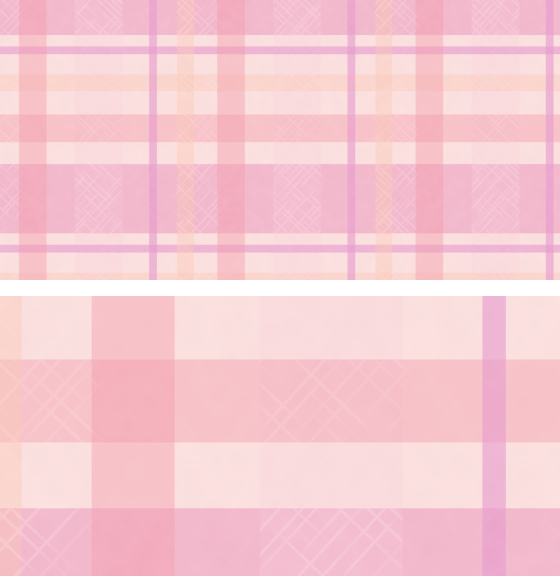
Top: the whole. Bottom: its middle third, enlarged.
Write a WebGL 1 fragment shader that draws this pattern.

```glsl
precision highp float;
// Pastel plaid: one sett of translucent bands is woven down and across,
// with the broad pink band thinned to a pale veil in the upright direction.
// Broken diagonal brush strokes and cellular blotches add gentle wear.
uniform vec2 u_resolution;

#define PERIOD 0.7083        // size of one repeat in canvas heights
#define SETT_SHIFT 0.518     // upright sett relative to the level sett
#define CREAM vec3(0.982, 0.877, 0.874)
#define PINK vec3(0.950, 0.725, 0.800)
#define CORAL vec4(0.950, 0.610, 0.670, 0.42)
#define PEACH vec4(0.980, 0.785, 0.715, 0.42)
#define LAVENDER vec4(0.905, 0.610, 0.805, 0.62)
#define VEIL vec4(0.970, 0.800, 0.855, 0.25)
#define HATCH_COUNT 27.0     // diagonal strokes per repeat
#define HATCH_STRENGTH 0.24
#define MOTTLE 0.022

float hash(vec2 p) {
  vec3 q = fract(vec3(p.xyx) * 0.1031);
  q += dot(q, q.yzx + 33.33);
  return fract((q.x + q.y) * q.z);
}

// Distance to the nearest scattered cell centre
float cellular(vec2 p) {
  vec2 cell = floor(p);
  float nearest = 2.0;
  for (int j = -1; j <= 1; j++) {
    for (int i = -1; i <= 1; i++) {
      vec2 c = cell + vec2(float(i), float(j));
      vec2 centre = c + vec2(hash(c), hash(c + 71.0));
      nearest = min(nearest, length(p - centre));
    }
  }
  return nearest;
}

// Repeating band with smoothed edges
float band(float t, float centre, float halfWidth, float soft) {
  float d = abs(fract(t - centre + 0.5) - 0.5) - halfWidth;
  return 1.0 - smoothstep(-soft, soft, d);
}

vec3 glaze(vec3 base, vec4 dye, float mask) {
  return mix(base, dye.rgb, dye.a * mask);
}

// Coral, peach and lavender bands shared by both directions
vec3 weave(vec3 col, float t, float soft) {
  col = glaze(col, CORAL, band(t, 0.647, 0.0697, soft));
  col = glaze(col, PEACH, band(t, 0.4173, 0.0423, soft));
  return glaze(col, LAVENDER, band(t, 0.2537, 0.0197, soft));
}

// Jittered parallel strokes, broken into segments of varied opacity
float strokes(float across, float along, float seed, float soft) {
  float d = across * HATCH_COUNT;
  float id = floor(d);
  float jitter = (hash(vec2(id, seed)) - 0.5) * 0.5;
  float line = abs(fract(d) - 0.5 + jitter);
  float s = along * 7.0 + hash(vec2(id, seed + 9.0)) * 5.0;
  float piece = mix(hash(vec2(id, floor(s) + seed)),
                    hash(vec2(id, floor(s) + 1.0 + seed)),
                    smoothstep(0.0, 1.0, fract(s)));
  return (1.0 - smoothstep(0.04, 0.08 + soft, line)) * smoothstep(0.2, 0.8, piece);
}

void main() {
  // One unit per repeat, measured from the top left corner
  vec2 p = vec2(gl_FragCoord.x, u_resolution.y - gl_FragCoord.y);
  p /= u_resolution.y * PERIOD;
  float pixel = 1.0 / (u_resolution.y * PERIOD);
  float soft = pixel * 0.75;

  // Broad bands, then the shared sett in each direction
  float broad = band(p.y, 0.002, 0.1746, soft);
  float veil = band(p.x, 0.498, 0.120, soft * 1.5);
  vec3 col = mix(CREAM, PINK, broad);
  col = glaze(col, VEIL, veil);
  col = weave(col, p.y, soft);
  col = weave(col, p.x - SETT_SHIFT, soft);

  // Pale crosshatching, clearest where the dyed bands meet
  float soften = HATCH_COUNT * pixel * 1.4;
  float hatch = strokes(p.x + p.y * 0.92, p.x - p.y, 3.0, soften);
  hatch = max(hatch, strokes(p.x * 0.95 - p.y, p.x + p.y, 17.0, soften));
  float columns = max(veil, band(p.x, 0.995, 0.105, 0.015));
  float dyed = max(broad, 0.65 * max(band(p.y, 0.647, 0.0697, soft),
                                   band(p.y, 0.4173, 0.0423, soft)));
  float wear = mix(0.12, 1.0, columns) * mix(0.3, 1.0, dyed);
  col = mix(col, vec3(1.0, 0.91, 0.93), hatch * wear * HATCH_STRENGTH);

  // Soft blotches and slow washes
  float blotch = cellular(p * 24.0) - 0.5;
  float wash = sin(p.x * 19.0 + 2.0 * sin(p.y * 13.0))
             * sin(p.y * 23.0 + 2.0 * sin(p.x * 17.0));
  float tone = blotch * 0.7 + wash * 0.25;
  col += tone * MOTTLE * vec3(0.35, 1.0, 0.8) * mix(0.6, 1.0, broad);

  gl_FragColor = vec4(clamp(col, 0.0, 1.0), 1.0);
}
```
